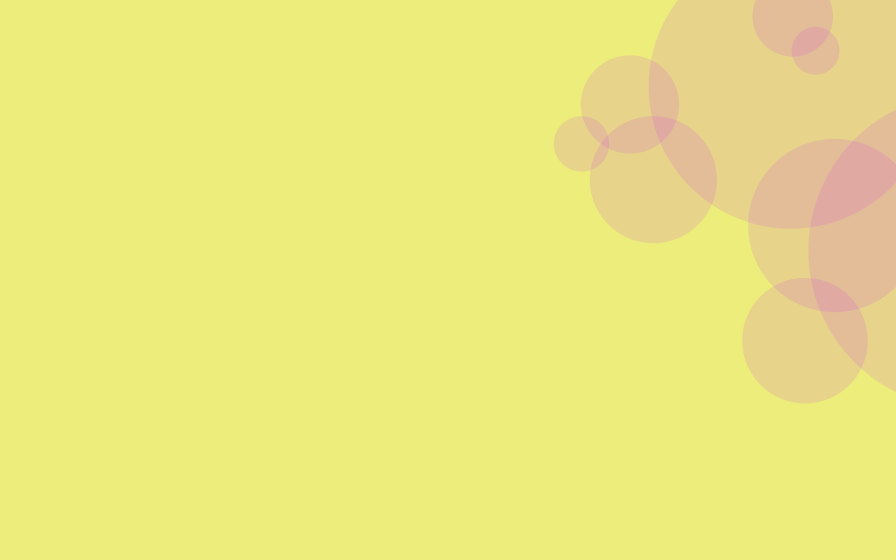
Give the GLSL for this background, as a Shadertoy shader.

```glsl
const vec3 LEMON = vec3(0.925, 0.930, 0.478);
const vec3 ORCHID = vec3(0.80, 0.25, 0.90);
const float TINT = 0.15;

// Discs as centre x, centre y and radius, in canvas heights
const int DISC_COUNT = 9;
const vec3 DISCS[DISC_COUNT] = vec3[DISC_COUNT](
    vec3(1.4125, 0.8458, 0.2542),
    vec3(1.4156, 0.9708, 0.0719),
    vec3(1.4563, 0.9094, 0.0427),
    vec3(1.1250, 0.8135, 0.0877),
    vec3(1.0385, 0.7431, 0.0495),
    vec3(1.1667, 0.6792, 0.1135),
    vec3(1.4906, 0.5973, 0.1547),
    vec3(1.7250, 0.5521, 0.2815),
    vec3(1.4375, 0.3917, 0.1121)
);

// Smooth coverage of a disc, with an edge of the given width
float discCoverage(vec2 point, vec3 disc, float edgeWidth) {
    float signedDistance = length(point - disc.xy) - disc.z;
    return clamp(0.5 - signedDistance / edgeWidth, 0.0, 1.0);
}

// Translucent layer of tint over a base colour
vec3 layerOver(vec3 base, vec3 tint, float opacity) {
    return mix(base, tint, opacity);
}

void mainImage(out vec4 fragColor, in vec2 fragCoord) {
    vec2 point = fragCoord / iResolution.y;
    float edgeWidth = 1.0 / iResolution.y;

    // Overlapping discs deepen the tint
    vec3 color = LEMON;
    for (int i = 0; i < DISC_COUNT; i++) {
        float coverage = discCoverage(point, DISCS[i], edgeWidth);
        color = layerOver(color, ORCHID, TINT * coverage);
    }

    fragColor = vec4(color, 1.0);
}
```
